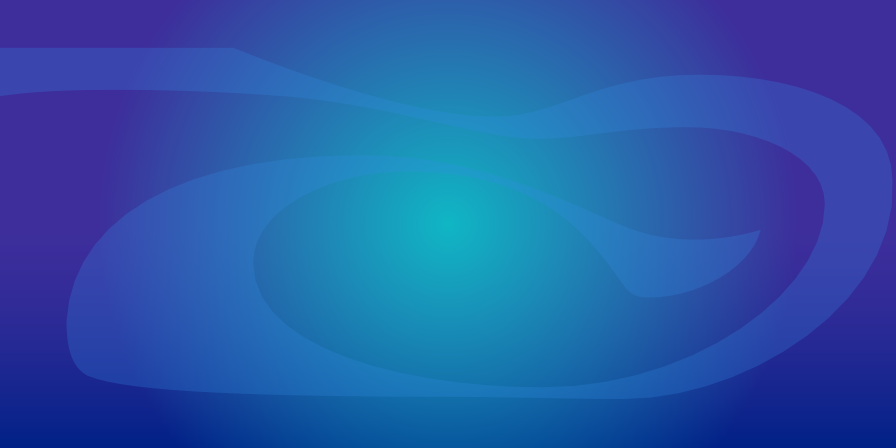
This background is drawn by a Shadertoy shader. Its source:

```glsl
// A pale curling ribbon over a violet field with a round teal glow.
// The ribbon is a closed chain of cubic curves, filled by the even-odd rule
// and smoothed by the distance to its outline; the field is plain gradients.

#define GRID vec2(768.0, 384.0)        // design units, y pointing down
#define VIOLET vec3(0.240, 0.180, 0.610)
#define NAVY vec3(0.000, 0.130, 0.530)
#define TEAL vec3(0.060, 0.715, 0.770)
#define RIBBON_TINT vec3(0.200, 0.550, 0.900)
#define RIBBON_ALPHA 0.25
#define GLOW_RADIUS 300.0
#define SHADE_START 0.5                // height share where navy sets in
#define SHADE_CURVE 1.5
#define CURVE_STEPS 14

// Outline state: current point, squared distance and fill parity
vec2 samplePoint;
vec2 pen;
float nearestSq = 1e9;
bool inside = false;

void lineTo(vec2 end) {
    vec2 edge = end - pen;
    vec2 rel = samplePoint - pen;
    float along = clamp(dot(rel, edge) / dot(edge, edge), 0.0, 1.0);
    vec2 gap = rel - edge * along;
    nearestSq = min(nearestSq, dot(gap, gap));

    // Toggle the parity when a ray to the right crosses this edge
    bool spans = (pen.y > samplePoint.y) != (end.y > samplePoint.y);
    if (spans && rel.x < edge.x * rel.y / edge.y) inside = !inside;
    pen = end;
}

void curveTo(vec2 c1, vec2 c2, vec2 end) {
    vec2 start = pen;
    for (int i = 1; i <= CURVE_STEPS; i++) {
        float t = float(i) / float(CURVE_STEPS);
        float s = 1.0 - t;
        lineTo(s * s * s * start + 3.0 * s * s * t * c1
             + 3.0 * s * t * t * c2 + t * t * t * end);
    }
}

// Signed distance to the ribbon, positive inside
float ribbon(vec2 p) {
    samplePoint = p;

    // Outer sweep: top band, right bend, base and left bend
    pen = vec2(-10, 41);
    lineTo(vec2(200, 41));
    curveTo(vec2(290, 77), vec2(370, 100), vec2(424, 100));
    curveTo(vec2(480, 100), vec2(510, 64), vec2(600, 64));
    curveTo(vec2(680, 64), vec2(765, 90), vec2(765, 155));
    curveTo(vec2(771, 260), vec2(640, 342), vec2(535, 342));
    curveTo(vec2(480, 342), vec2(450, 340), vec2(340, 340));
    curveTo(vec2(200, 339), vec2(105, 335), vec2(75, 322));
    curveTo(vec2(60, 314), vec2(57, 295), vec2(57, 275));
    curveTo(vec2(62, 190), vec2(150, 133), vec2(310, 133));

    // Pointed tail
    curveTo(vec2(400, 133), vec2(465, 163), vec2(530, 192));
    curveTo(vec2(570, 210), vec2(615, 208), vec2(652, 197));
    curveTo(vec2(644, 230), vec2(597, 255), vec2(557, 255));
    curveTo(vec2(545, 255), vec2(540, 252), vec2(535, 245));

    // Inner sweep back to the left side
    curveTo(vec2(508, 208), vec2(470, 147), vec2(350, 147));
    curveTo(vec2(280, 147), vec2(217, 180), vec2(217, 225));
    curveTo(vec2(217, 300), vec2(350, 332), vec2(465, 332));
    curveTo(vec2(595, 332), vec2(707, 250), vec2(707, 175));
    curveTo(vec2(707, 132), vec2(645, 109), vec2(590, 109));
    curveTo(vec2(530, 109), vec2(500, 119), vec2(460, 119));
    curveTo(vec2(410, 119), vec2(345, 92), vec2(250, 83));
    curveTo(vec2(200, 79), vec2(150, 77), vec2(100, 77));
    curveTo(vec2(60, 77), vec2(25, 78), vec2(-10, 84));
    lineTo(vec2(-10, 41));

    return sqrt(nearestSq) * (inside ? 1.0 : -1.0);
}

// Violet field, darker towards the base, with the central glow
vec3 backdrop(vec2 p) {
    float depth = clamp((p.y / GRID.y - SHADE_START) / (1.0 - SHADE_START), 0.0, 1.0);
    vec3 field = mix(VIOLET, NAVY, pow(depth, SHADE_CURVE));
    float glow = max(0.0, 1.0 - length(p - 0.5 * GRID) / GLOW_RADIUS);
    return mix(field, TEAL, glow);
}

void mainImage(out vec4 fragColor, in vec2 fragCoord) {
    vec2 uv = fragCoord / iResolution.xy;
    vec2 p = vec2(uv.x, 1.0 - uv.y) * GRID;
    float pixel = GRID.y / iResolution.y;

    float cover = clamp(0.5 + ribbon(p) / pixel, 0.0, 1.0);
    vec3 color = mix(backdrop(p), RIBBON_TINT, RIBBON_ALPHA * cover);
    fragColor = vec4(color, 1.0);
}
```
